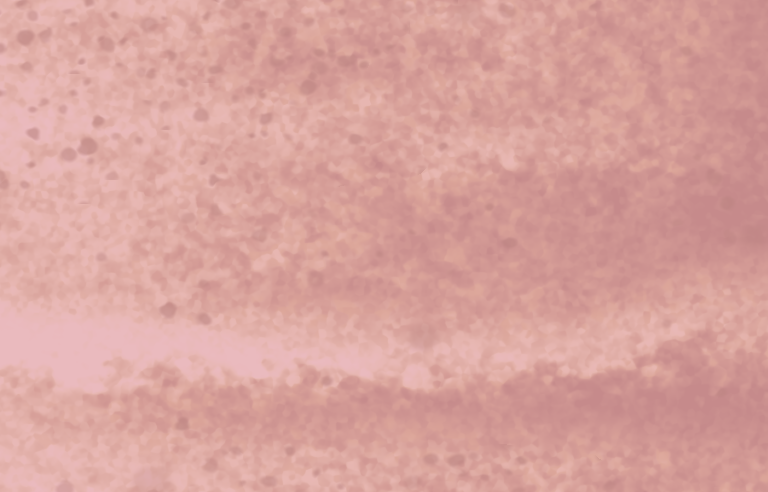
Reproduce this texture procedurally as a WebGL 2 fragment shader.

```glsl
#version 300 es
precision highp float;
// Weathered rose plaster: pale on the left, dusky on the right, crossed by
// soft horizontal bands. Blurred cellular noise in several sizes gives the
// mottling and ragged band edges; sparse cell points give the small pits.
#define GRAIN_SCALE 50.0
#define GRAIN_AMOUNT 0.46
#define PATCH_AMOUNT 0.30
#define STREAK_AMOUNT 0.20
#define EDGE_WARP 0.06
#define PIT_SCALE 23.0
#define PIT_OPACITY 0.62
#define TAN_AMOUNT 0.42

uniform vec2 u_resolution;
out vec4 fragColor;

const vec3 DUSK = vec3(0.785, 0.553, 0.552);
const vec3 ROSE = vec3(0.838, 0.616, 0.592);
const vec3 BLUSH = vec3(0.872, 0.672, 0.642);
const vec3 PALE = vec3(0.908, 0.718, 0.700);
const vec3 PINK = vec3(0.918, 0.728, 0.745);
const vec3 TAN = vec3(0.865, 0.645, 0.570);
const vec3 PIT = vec3(0.735, 0.515, 0.505);

vec3 hash3(vec2 cell) {
  vec3 q = fract(cell.xyx * vec3(0.1031, 0.1030, 0.0973));
  q += dot(q, q.yxz + 33.33);
  return fract((q.xxy + q.yzz) * q.zyx);
}

// Cellular noise whose cell values melt into each other
float cells(vec2 p) {
  vec2 base = floor(p);
  float sum = 0.0, total = 0.0;
  for (int j = -1; j <= 1; j++)
    for (int i = -1; i <= 1; i++) {
      vec2 cell = base + vec2(i, j);
      vec3 h = hash3(cell + 57.0);
      vec2 d = cell + h.xy - p;
      float weight = exp(-6.0 * dot(d, d));
      sum += h.z * weight;
      total += weight;
    }
  return sum / total - 0.5;
}

// Soft round pits; density is the chance that a cell holds one
float pits(vec2 p, float density) {
  vec2 base = floor(p);
  float cover = 0.0;
  for (int j = -1; j <= 1; j++)
    for (int i = -1; i <= 1; i++) {
      vec2 cell = base + vec2(i, j);
      vec3 h = hash3(cell + 211.0);
      vec3 g = hash3(cell + 389.0);
      float radius = mix(0.12, 0.36, g.x * g.x);
      float d = length((cell + h.xy - p) * vec2(0.85, 1.0));
      float spot = 1.0 - smoothstep(radius - 0.10, radius + 0.12, d);
      cover = max(cover, spot * step(h.z, density) * mix(0.5, 1.0, g.y));
    }
  return cover;
}

float bump(float x, float center, float width) {
  float d = (x - center) / width;
  return exp(-d * d);
}

// Large layout of light and dark; 0 is dusky, 1 is pale
float layout_tone(vec2 uv) {
  float x = uv.x, y = uv.y;
  float tone = 0.76 - 0.52 * x;
  float paleLine = 0.31 - 0.04 * sin(3.14 * x) + 0.06 * smoothstep(0.75, 0.95, x);
  float paleWidth = 0.06 + 0.03 * smoothstep(0.80, 1.0, x);
  tone += 0.40 * bump(y, paleLine, paleWidth);
  tone -= 0.36 * bump(y, 0.18, 0.065) * smoothstep(0.0, 0.3, x);
  tone -= 0.27 * bump(y, 0.41, 0.045) * bump(x, 0.43, 0.13);
  tone -= 0.24 * bump(y, 0.54, 0.11) * smoothstep(0.3, 0.55, x);
  tone += 0.30 * bump(y, 0.70, 0.05) * bump(x, 0.66, 0.18);
  tone += 0.16 * bump(y, 0.74, 0.09) * bump(x, 0.10, 0.20);
  tone += 0.16 * bump(y, 0.96, 0.08) * bump(x, 0.67, 0.06);
  tone += 0.10 * bump(y, 0.03, 0.07);
  tone -= 0.20 * bump(y, 0.90, 0.08) * bump(x, 0.40, 0.13);
  return tone - 0.20 * smoothstep(0.84, 1.0, x) * smoothstep(0.45, 0.6, y);
}

void main() {
  vec2 uv = gl_FragCoord.xy / u_resolution;
  vec2 p = gl_FragCoord.xy / u_resolution.y;

  // Mottling from wide streaks down to fine grain
  float streak = cells(p * vec2(4.0, 19.0));
  float blotch = cells(p * vec2(12.0, 18.0) + 7.3);
  float clump = cells(p * vec2(25.0, 31.0) + 31.7);
  float grain = cells(p * vec2(0.9, 1.1) * GRAIN_SCALE + 3.1);
  float speck = cells(p * GRAIN_SCALE * 1.7 + 91.0);
  vec2 warp = EDGE_WARP * vec2(streak + blotch, 0.4 * blotch + 0.5 * clump + 0.5 * grain);
  float broad = layout_tone(uv + warp);
  float mottle = STREAK_AMOUNT * streak + PATCH_AMOUNT * (0.45 * blotch + 0.8 * clump)
               + GRAIN_AMOUNT * (0.8 * grain + 0.7 * speck);
  float calm = mix(0.55, 1.1, bump(broad, 0.48, 0.34));
  float tone = clamp(broad + calm * mottle, -0.1, 1.15);

  // Tone to colour, with tan stains in the middle tones
  vec3 color = mix(DUSK, ROSE, clamp((tone + 0.02) / 0.42, -0.2, 1.0));
  color = mix(color, BLUSH, smoothstep(0.36, 0.68, tone));
  color = mix(color, PALE, smoothstep(0.60, 0.90, tone));
  color = mix(color, PINK, smoothstep(0.76, 1.06, broad + 0.6 * mottle));
  float stain = smoothstep(0.0, 0.4, 0.4 * clump + 0.8 * grain + 0.2 * streak);
  color = mix(color, TAN, TAN_AMOUNT * stain * bump(tone, 0.58, 0.22));

  // Pits crowd the upper left and the lower rim
  float upperLeft = smoothstep(0.65, 0.35, uv.x) * smoothstep(0.50, 0.95, uv.y);
  float lowerRim = smoothstep(0.13, 0.04, uv.y) * smoothstep(0.15, 0.4, uv.x);
  float density = 0.07 + 0.58 * upperLeft + 0.40 * lowerRim * smoothstep(0.85, 0.6, uv.x);
  float cover = pits(p * PIT_SCALE + 0.22 * vec2(clump, grain), density);
  cover = max(cover, 0.6 * pits(p * 10.0 + 0.12 * vec2(grain, clump), 0.03));
  color = mix(color, PIT, PIT_OPACITY * cover);

  fragColor = vec4(color, 1.0);
}
```
